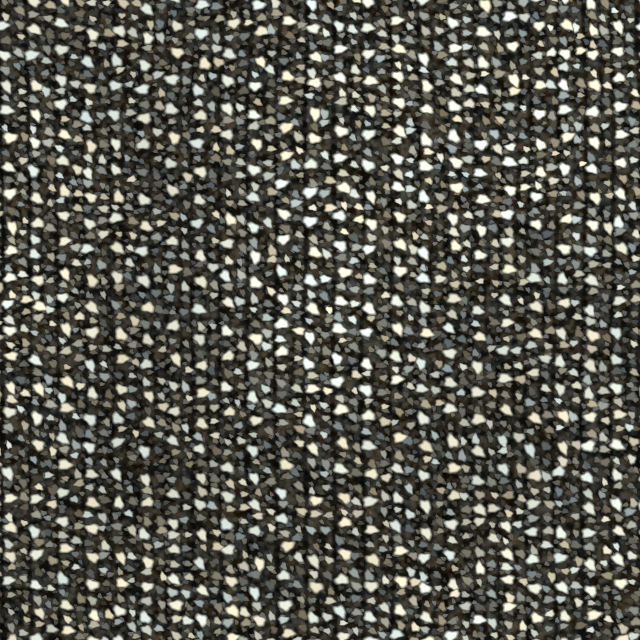
Write a Shadertoy shader that draws this texture.

```glsl
// Pale irregular pebble-like grains in staggered columns on a dark brown weave.
#define COLUMNS 46.0
#define SPECKLES 67.0
#define JITTER 0.42
#define TILT -0.45
#define WOBBLE 0.012
#define GROOVE 0.38
#define SHADOW vec3(0.065, 0.058, 0.035)
#define GROUND vec3(0.285, 0.270, 0.230)
#define IVORY vec3(0.965, 0.975, 0.905)
#define TINT 0.16

float hash(vec2 p) {
    return fract(sin(dot(p, vec2(127.1, 311.7))) * 43758.5453);
}

float noise(vec2 p) {
    vec2 i = floor(p), f = fract(p);
    f = f * f * (3.0 - 2.0 * f);
    return mix(mix(hash(i), hash(i + vec2(1, 0)), f.x),
               mix(hash(i + vec2(0, 1)), hash(i + vec2(1, 1)), f.x), f.y);
}

// Coverage of one tilted, roughly three-cornered grain: 1 in the core, 0 outside.
float grainShape(vec2 p, float radius, float angle, float seed) {
    float c = cos(angle), s = sin(angle);
    p = vec2(c * p.x + s * p.y, c * p.y - s * p.x) * vec2(0.84, 1.2);
    float around = atan(p.y, p.x);
    float corners = 1.0 + 0.14 * cos(3.0 * around + 6.28 * seed)
                  + 0.07 * cos(5.0 * around + 17.0 * seed);
    return 1.0 - smoothstep(0.38, 1.0, length(p) * corners / radius);
}

// Brightest grain colour at p; "large" mixes in the regular big grains.
vec3 grains(vec2 p, float large, float seed) {
    vec3 light = vec3(0.0);
    for (int i = -1; i <= 1; i++) {
        float column = floor(p.x) + float(i);
        float even = 1.0 - mod(column, 2.0);
        float shift = 0.5 * mod(floor(column * 0.5), 2.0) + 0.5 * hash(vec2(column, seed));
        float y = p.y + shift;
        for (int j = -1; j <= 1; j++) {
            vec2 cell = vec2(column, floor(y) + float(j));
            vec2 key = cell + seed;
            float a = hash(key), b = hash(key + 31.3), c = hash(key + 57.9);
            float d = hash(key + 83.1), e = hash(key + 12.7);
            float big = large * even * (1.0 - mod(cell.y, 2.0)) * step(0.1, e);
            vec2 center = cell + 0.5 + JITTER * (vec2(a, b) - 0.5);
            float radius = mix(0.32 + 0.2 * c, 0.53 + 0.09 * c, big);
            float peak = mix(mix(0.38, 0.98, d), 0.98 + 0.08 * d, big);
            float shape = grainShape(vec2(p.x, y) - center, radius,
                                     TILT + 1.6 * (b - 0.5), e);
            // Dimmer grains carry stronger warm or cool tints.
            vec3 tint = vec3(1.0, 0.1, -1.0) * (a - 0.45) * TINT * (1.6 - peak);
            light = max(light, shape * peak * (IVORY + tint));
        }
    }
    return light;
}

void mainImage(out vec4 fragColor, in vec2 fragCoord) {
    vec2 uv = fragCoord / iResolution.xy;

    // Gently bend the columns
    vec2 bend = vec2(noise(uv * 5.0), noise(uv * 5.0 + 40.0)) - 0.5;
    vec2 p = uv + WOBBLE * bend;

    // Mottled ground with faint colour variation
    float mottle = 0.6 * noise(p * 115.0) + 0.4 * noise(p * 190.0 + 9.0);
    vec3 color = mix(SHADOW, GROUND, smoothstep(0.15, 0.9, mottle));
    color += vec3(0.05, 0.0, -0.045) * (noise(p * 75.0 + 23.0) - 0.5);

    // Thin dark grooves between the columns
    float fromGroove = abs(fract(p.x * COLUMNS * 0.5) - 0.98);
    fromGroove = min(fromGroove, 1.0 - fromGroove);
    color *= 1.0 - GROOVE * (1.0 - smoothstep(0.03, 0.13, fromGroove));

    // Faint speckles, then the main grains
    vec3 speckle = 0.5 * grains(p * SPECKLES, 0.0, 71.0);
    vec3 grain = grains(p * COLUMNS, 1.0, 5.0);
    color = max(color, speckle);
    color = max(color, grain);

    // Broad lighter and darker zones
    float zone = noise(uv * 4.0 + 3.0);
    color *= 0.87 + 0.24 * zone;
    fragColor = vec4(clamp(color, 0.0, 1.0), 1.0);
}
```
